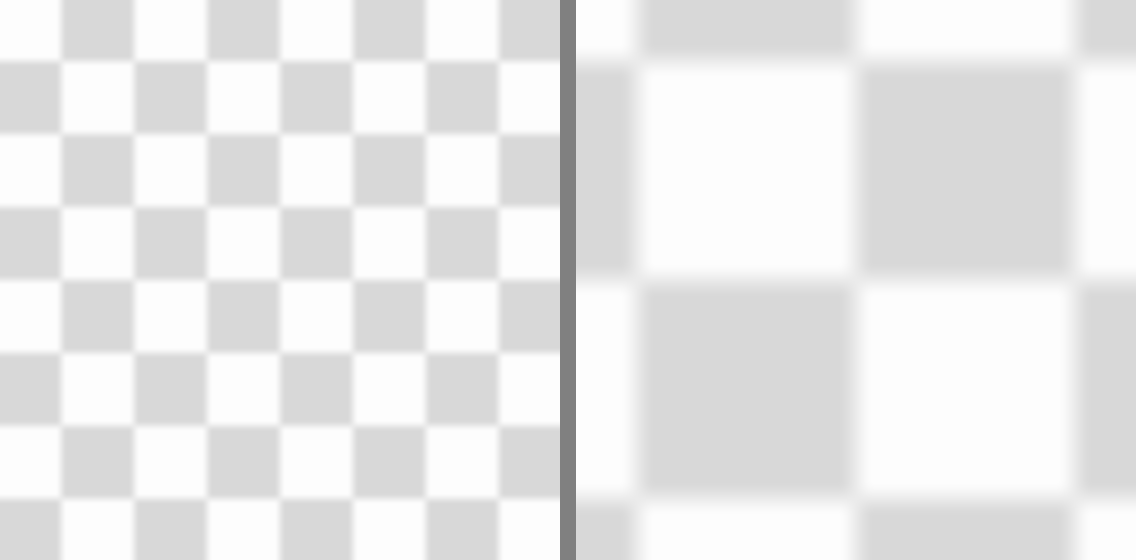
Left: the whole. Right: its middle third, enlarged.
Give the GLSL for this pattern, as a WebGL 2 fragment shader.

```glsl
#version 300 es
precision highp float;
// Soft-edged checkerboard of pale grey and white squares, centred on a corner.

uniform vec2 u_resolution;
out vec4 fragColor;

// Square wave of period 2 from -1 to 1, positive on 0..1, with blurred steps.
vec2 softSquareWave(vec2 x, float blur) {
    vec2 edgeDistance = 0.5 - abs(mod(x + 0.5, 2.0) - 1.0);
    return 2.0 * smoothstep(-blur, blur, edgeDistance) - 1.0;
}

void main() {
    // Cell units: 7.68 squares span the canvas, a corner sits at the centre.
    vec2 cell = (gl_FragCoord.xy / u_resolution - 0.5) * 7.68;

    // Blur half-width in cells, never thinner than about one pixel.
    float blur = max(0.085, 7.68 / min(u_resolution.x, u_resolution.y));
    vec2 wave = softSquareWave(cell, blur);

    // Squares where both waves agree in sign are grey.
    float grey = 0.5 + 0.5 * wave.x * wave.y;
    fragColor = vec4(vec3(mix(0.994, 0.847, grey)), 1.0);
}
```
